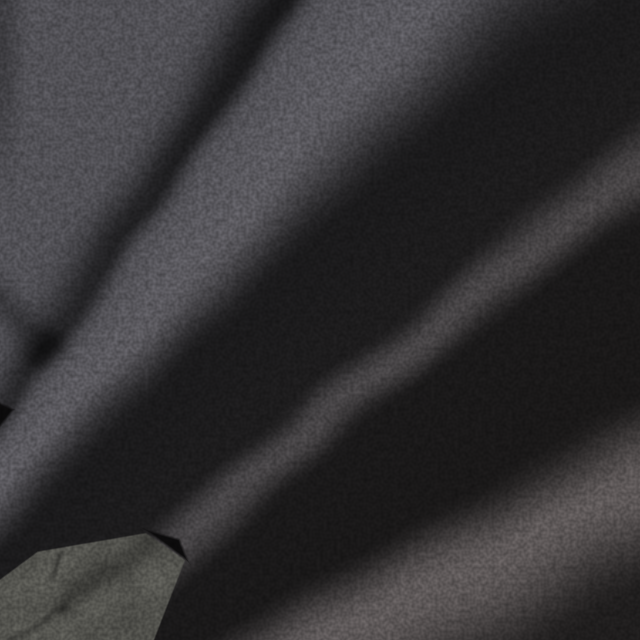
This texture is drawn by a WebGL 2 fragment shader. Its source:

```glsl
#version 300 es
precision highp float;
// Dark draped cloth with diagonal folds fanning out to the upper right, and a
// pale stone chip in the lower left corner. Parabolas mark each ridge and valley;
// brightness is blended from curve to curve, then grained with gradient noise.

uniform vec2 u_resolution;
out vec4 fragColor;

const int FOLDS = 9;
// Fold heights y = a + b x + c x^2, from the lower right to the upper left.
const vec3 FOLD_CURVE[FOLDS] = vec3[FOLDS](
    vec3(-0.54, 0.60, 0.0), vec3(-0.25, 0.50, 0.0), vec3(-0.18, 0.575, 0.0),
    vec3(-0.211, 1.047, -0.194), vec3(-0.11, 0.967, -0.124), vec3(-0.016, 0.86, 0.0),
    vec3(0.125, 1.086, -0.2), vec3(0.245, 1.13, 0.0), vec3(0.342, 1.35, 0.2));
const float FOLD_LIGHT[FOLDS] = float[FOLDS](
    0.12, 0.36, 0.098, 0.10, 0.28, 0.112, 0.105, 0.36, 0.325);

const vec2 STONE[6] = vec2[6](
    vec2(-0.06, 0.05), vec2(0.059, 0.138), vec2(0.228, 0.167),
    vec2(0.289, 0.125), vec2(0.225, -0.04), vec2(-0.06, -0.04));

const vec3 COOL_TINT = vec3(0.985, 0.975, 1.04);
const vec3 WARM_TINT = vec3(1.03, 0.97, 0.97);
const vec3 STONE_COLOR = vec3(0.325, 0.325, 0.305);
const vec3 GAP_COLOR = vec3(0.045, 0.042, 0.045);
const float CREASE_SLOPE = 1.76;
const float GRAIN_FINE = 190.0;
const float GRAIN_COARSE = 85.0;
const float GRAIN_AMOUNT = 0.24;

vec2 hashGradient(vec2 cell) {
    uvec2 q = uvec2(ivec2(cell)) * uvec2(1597334673u, 3812015801u);
    uint n = (q.x ^ q.y) * 1597334673u;
    n ^= n >> 15;
    float angle = float(n & 65535u) * 6.28319 / 65536.0;
    return vec2(cos(angle), sin(angle));
}

float gradientNoise(vec2 p) {
    vec2 i = floor(p), f = p - i;
    vec2 u = f * f * f * (f * (f * 6.0 - 15.0) + 10.0);
    vec2 e = vec2(1.0, 0.0);
    float low = mix(dot(hashGradient(i), f), dot(hashGradient(i + e), f - e), u.x);
    float high = mix(dot(hashGradient(i + e.yx), f - e.yx),
                     dot(hashGradient(i + 1.0), f - 1.0), u.x);
    return mix(low, high, u.y);
}

float foldHeight(vec3 c, float x) { return c.x + x * (c.y + x * c.z); }

// Positive to the left of the directed edge a -> b.
float edgeSide(vec2 p, vec2 a, vec2 b) {
    vec2 d = normalize(b - a);
    return dot(p - a, vec2(-d.y, d.x));
}

float triangleDistance(vec2 p, vec2 a, vec2 b, vec2 c) {
    return max(edgeSide(p, a, b), max(edgeSide(p, b, c), edgeSide(p, c, a)));
}

float stoneDistance(vec2 p) {
    float d = -1.0;
    for (int i = 0; i < 6; i++) d = max(d, edgeSide(p, STONE[i], STONE[(i + 1) % 6]));
    return d;
}

// Soft stroke: 1 on the segment, fading over the given width.
float softStroke(vec2 p, vec2 a, vec2 b, float width) {
    vec2 d = b - a;
    float r = length(p - a - d * clamp(dot(p - a, d) / dot(d, d), 0.0, 1.0)) / width;
    return exp(-r * r);
}

float clothLight(vec2 p) {
    float light = FOLD_LIGHT[0];
    for (int i = 1; i < FOLDS; i++) {
        float lower = foldHeight(FOLD_CURVE[i - 1], p.x);
        float upper = foldHeight(FOLD_CURVE[i], p.x);
        float t = clamp((p.y - lower) / max(upper - lower, 0.001), 0.0, 1.0);
        light = mix(light, FOLD_LIGHT[i], t * t * (3.0 - 2.0 * t));
    }
    // Deep crease, sharper on its lower right side
    float h = (p.y - foldHeight(FOLD_CURVE[FOLDS - 1], p.x)) / CREASE_SLOPE - 0.01;
    float width = h > 0.0 ? mix(0.018, 0.055, p.y) : mix(0.014, 0.027, p.y);
    light *= 1.0 - mix(0.36, 0.72, p.y) * exp(-h * h / (width * width));
    // Small tuck and shaded border at the left
    light *= 1.0 - 0.3 * softStroke(p, vec2(-0.02, 0.55), vec2(0.07, 0.46), 0.026);
    light *= 1.0 - 0.4 * softStroke(p, vec2(0.06, 0.44), vec2(0.08, 0.465), 0.02);
    light *= 1.0 - 0.25 * smoothstep(0.05, 0.0, p.x) * smoothstep(0.65, 0.9, p.y);
    return light;
}

void main() {
    vec2 p = gl_FragCoord.xy / u_resolution;
    float soft = 1.2 / min(u_resolution.x, u_resolution.y);

    // Cloth, wavering slightly along the folds
    float waver = gradientNoise(p * 7.0) * 0.012;
    vec3 tint = mix(COOL_TINT, WARM_TINT, smoothstep(-0.5, 0.7, p.x - p.y));
    vec3 color = clothLight(p + vec2(-waver, waver)) * tint;

    // Stone chip with a smudge and thin veins
    vec2 q = p + 0.012 * vec2(gradientNoise(p * 28.0), gradientNoise(p * 28.0 + 40.0));
    float marks = 0.25 * softStroke(q, vec2(0.225, 0.145), vec2(0.10, 0.06), 0.019)
                + 0.25 * softStroke(q, vec2(0.10, 0.05), vec2(0.02, 0.0), 0.007)
                + 0.3 * softStroke(q, vec2(0.098, 0.14), vec2(0.08, 0.10), 0.005);
    vec3 stone = STONE_COLOR * (1.0 - marks) * (1.0 + 0.2 * gradientNoise(p * 16.0));
    color = mix(color, stone, smoothstep(soft, -soft, stoneDistance(p)));

    // Black gaps behind the stone and at the left border
    float gap = min(triangleDistance(p, vec2(0.228, 0.172), vec2(0.28, 0.157), vec2(0.293, 0.124)),
                    triangleDistance(p, vec2(-0.01, 0.375), vec2(0.021, 0.36), vec2(-0.01, 0.322)));
    color = mix(color, GAP_COLOR, smoothstep(0.003, -0.003, gap));

    // Woven grain
    float grain = gradientNoise(p * GRAIN_FINE) + 0.6 * gradientNoise(p * GRAIN_COARSE + 17.0);
    color *= 1.0 + GRAIN_AMOUNT * grain;
    fragColor = vec4(color, 1.0);
}
```
